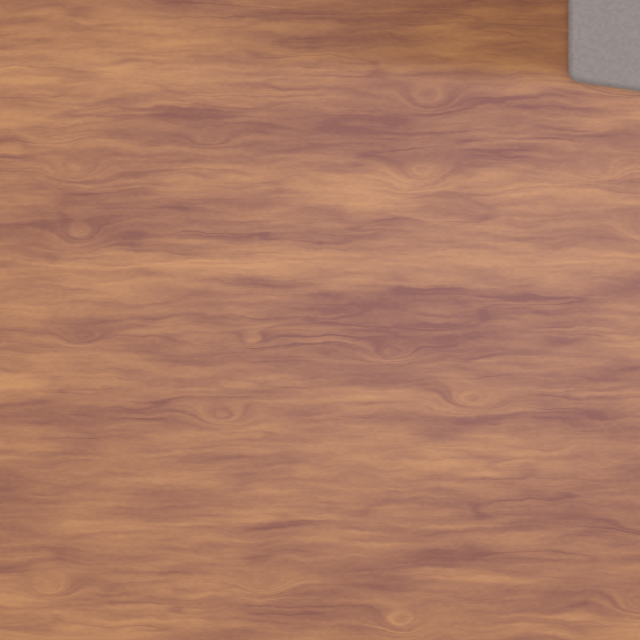
Write a WebGL 2 fragment shader that draws this texture.

```glsl
#version 300 es
precision highp float;
// Polished wood surface with wavy horizontal grain, soft knots and a grey block in the upper right corner.
uniform vec2 u_resolution;
out vec4 fragColor;

const vec3 DARK_GRAIN = vec3(0.555, 0.365, 0.310);
const vec3 LIGHT_GRAIN = vec3(0.775, 0.560, 0.385);
const vec3 HAZE = vec3(0.040, 0.050, 0.085);
const vec3 SHADE_TINT = vec3(0.86, 0.81, 0.70);
const vec3 BLOCK_GREY = vec3(0.585, 0.550, 0.540);
const vec2 KNOT_CELL = vec2(0.27, 0.135);

float hash(vec2 p) {
  vec3 q = fract(vec3(p.xyx) * 0.1031);
  q += dot(q, q.yzx + 33.33);
  return fract((q.x + q.y) * q.z);
}

float noise(vec2 p) {
  vec2 cell = floor(p);
  vec2 f = fract(p);
  f = f * f * (3.0 - 2.0 * f);
  float low = mix(hash(cell), hash(cell + vec2(1.0, 0.0)), f.x);
  float high = mix(hash(cell + vec2(0.0, 1.0)), hash(cell + vec2(1.0)), f.x);
  return mix(low, high, f.y);
}

float fbm(vec2 p) {
  float sum = 0.0;
  float weight = 0.5;
  for (int i = 0; i < 4; i++) {
    sum += weight * noise(p);
    p = p * 2.03 + vec2(17.3, 9.1);
    weight *= 0.5;
  }
  return sum / 0.9375;
}

// Thin lines that follow the middle contour of a noise field.
float veins(vec2 p, float width) {
  return 1.0 - smoothstep(0.0, width, abs(noise(p) - 0.5));
}

// Sum of soft elliptical bumps scattered over a jittered grid.
float knots(vec2 p) {
  vec2 home = floor(p / KNOT_CELL);
  float sum = 0.0;
  for (int j = -1; j <= 1; j++) {
    for (int i = -1; i <= 1; i++) {
      vec2 cell = home + vec2(i, j);
      vec2 jitter = vec2(hash(cell + 40.7), hash(cell + 91.3));
      vec2 center = (cell + 0.2 + 0.6 * jitter) * KNOT_CELL;
      float size = mix(0.6, 1.15, hash(cell + 63.1));
      vec2 d = (p - center) / (vec2(0.040, 0.018) * size);
      sum += step(0.35, hash(cell + 12.9)) * size * exp(-dot(d, d));
    }
  }
  return sum;
}

// Grain brightness, around 0.5; knots bend the fibres into closed rings.
float grainTone(vec2 p) {
  float wobble = (fbm(p * vec2(13.0, 30.0)) - 0.5) * 0.020;
  float knot = knots(p + vec2(0.0, wobble));
  float fibre = p.y + wobble + 0.036 * knot;
  float bands = noise(vec2(p.x * 1.6, p.y * 17.0 + wobble * 20.0) + 5.0);
  float patches = fbm(vec2(p.x * 7.0, fibre * 32.0) + 31.0);
  float streaks = fbm(vec2(p.x * 10.0, fibre * 95.0) + 73.0);
  float lines = noise(vec2(p.x * 16.0, fibre * 190.0) + 11.0);
  float tone = 0.52 + 0.48 * (bands - 0.5) + 0.78 * (patches - 0.5);
  tone += 0.55 * (streaks - 0.5) + 0.24 * (lines - 0.5);
  // Dark broken fibres, denser where the wood is already dark.
  float broken = smoothstep(0.40, 0.72, noise(vec2(p.x * 9.0, fibre * 38.0) + 57.0));
  float coarse = veins(vec2(p.x * 6.0, fibre * 62.0) + 23.0, 0.11);
  float thin = veins(vec2(p.x * 9.0, fibre * 105.0) + 87.0, 0.16);
  tone -= (0.22 * coarse + 0.12 * thin) * broken * mix(1.2, 0.6, bands);
  // Short pores give the surface a faint tooth.
  tone += 0.12 * (noise(p * vec2(150.0, 330.0)) - 0.5);
  return clamp(tone + 0.16 * knot, 0.0, 1.0);
}

// Signed distance to the block, whose lower edge falls gently to the right.
float blockDistance(vec2 p, vec2 corner, float radius) {
  vec2 d = corner - vec2(p.x, p.y + 0.15 * (p.x - corner.x)) + radius;
  return length(max(d, 0.0)) + min(max(d.x, d.y), 0.0) - radius;
}

vec3 woodColor(vec2 p) {
  vec3 color = mix(DARK_GRAIN, LIGHT_GRAIN, grainTone(p));
  vec2 d = (p - vec2(0.85, 0.58)) / vec2(0.80, 0.52);
  color += HAZE * exp(-dot(d, d));
  // Warm shade along the top, deepening toward the block.
  float shade = smoothstep(0.865, 0.915, p.y + 0.05 * (p.x - 0.7));
  shade *= mix(0.15, 1.0, smoothstep(0.25, 0.85, p.x));
  return color * mix(vec3(1.0), SHADE_TINT, shade);
}

vec3 blockColor(vec2 p, float dist) {
  float weave = noise(p * vec2(190.0, 260.0)) - 0.5;
  float rim = smoothstep(-0.010, 0.0, dist);
  return BLOCK_GREY + 0.035 * weave - 0.09 * rim;
}

void main() {
  vec2 p = gl_FragCoord.xy / u_resolution;
  float edge = 1.0 / min(u_resolution.x, u_resolution.y);
  float dist = blockDistance(p, vec2(0.888, 0.874), 0.016);
  vec3 color = woodColor(p);
  color *= 1.0 - 0.16 * exp(-max(dist, 0.0) / 0.006);
  color = mix(blockColor(p, dist), color, smoothstep(-edge, edge, dist));
  fragColor = vec4(color, 1.0);
}
```
